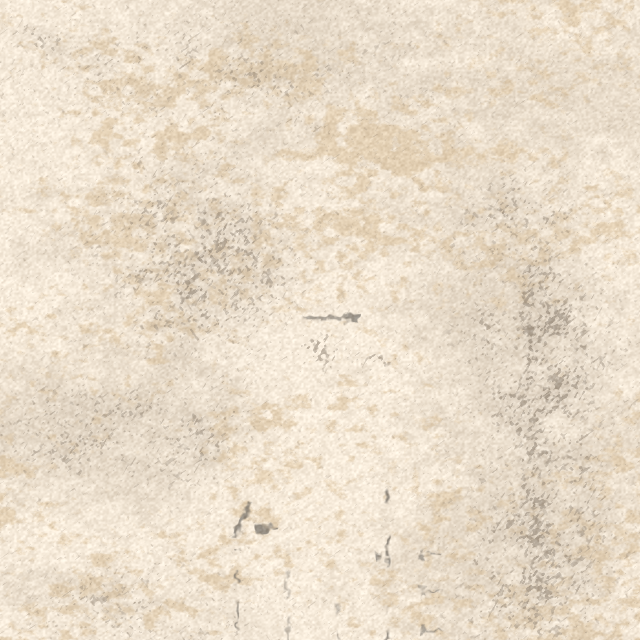
Give the GLSL for this texture, as a Shadertoy shader.

```glsl
// Weathered cream plaster with ochre stains, grey speckled grime and dark scuffs.

float hash(vec2 p) {
    vec3 q = fract(p.xyx * 0.1031);
    q += dot(q, q.yzx + 33.33);
    return fract((q.x + q.y) * q.z);
}

float noise(vec2 p) {
    vec2 cell = floor(p), f = fract(p);
    f = f * f * (3.0 - 2.0 * f);
    return mix(mix(hash(cell), hash(cell + vec2(1, 0)), f.x),
               mix(hash(cell + vec2(0, 1)), hash(cell + vec2(1, 1)), f.x), f.y);
}

float fbm(vec2 p) {
    float sum = 0.0, amp = 0.516;
    for (int i = 0; i < 5; i++) {
        sum += amp * noise(p);
        p = mat2(0.96, 0.28, -0.28, 0.96) * p * 2.03 + 17.3;
        amp *= 0.5;
    }
    return sum;
}

// Soft elliptical patch
float patchAt(vec2 p, vec2 center, vec2 radius) {
    vec2 d = (p - center) / radius;
    return exp(-dot(d, d));
}

// Soft-edged rectangular scuff
float scuff(vec2 p, vec2 center, vec2 halfSize) {
    vec2 d = abs(p - center) - halfSize;
    float dist = length(max(d, 0.0)) + min(max(d.x, d.y), 0.0);
    return smoothstep(0.003, -0.002, dist);
}

// Where the grey dirt gathers
float grimeMask(vec2 p) {
    float g = 0.95 * patchAt(p, vec2(0.84, 0.47), vec2(0.09, 0.09));
    g += 0.60 * patchAt(p, vec2(0.85, 0.17), vec2(0.10, 0.24));
    g += 0.50 * patchAt(p, vec2(0.80, 0.64), vec2(0.09, 0.10));
    g += 0.60 * patchAt(p, vec2(0.31, 0.59), vec2(0.14, 0.13));
    g += 0.50 * patchAt(p, vec2(0.29, 0.32), vec2(0.08, 0.07));
    g += 0.40 * patchAt(p, vec2(0.10, 0.32), vec2(0.13, 0.06));
    g += 0.32 * patchAt(p, vec2(0.38, 0.89), vec2(0.30, 0.09));
    g += 0.30 * patchAt(p, vec2(0.20, 0.04), vec2(0.15, 0.08));
    g += 0.50 * patchAt(p, vec2(0.065, 0.945), vec2(0.035, 0.02));
    return g;
}

// Where the ochre stains gather
float stainMask(vec2 p) {
    float wave = 0.025 * (noise(p * 9.0) - 0.5);
    float s = 1.6 * patchAt(p, vec2(0.62, 0.753 + wave), vec2(0.22, 0.012));
    s += 0.9 * patchAt(p, vec2(0.42, 0.78 + wave), vec2(0.25, 0.025));
    s += 0.9 * patchAt(p, vec2(0.25, 0.43), vec2(0.03, 0.07));
    s += 0.6 * patchAt(p, vec2(0.12, 0.48), vec2(0.16, 0.04));
    s += 0.7 * patchAt(p, vec2(0.08, 0.09), vec2(0.08, 0.12));
    s += 0.8 * patchAt(p, vec2(0.68, 0.14), vec2(0.03, 0.13));
    s += 0.5 * patchAt(p, vec2(0.96, 0.62), vec2(0.06, 0.10));
    s += 0.4 * patchAt(p, vec2(0.25, 0.88), vec2(0.20, 0.09));
    return s;
}

// Broken upright dashes and a few smudges
float scuffs(vec2 p) {
    vec2 w = p + 0.009 * (vec2(noise(p * 130.0), noise(p * 130.0 + 40.0)) - 0.5);
    float marks = 0.8 * scuff(w, vec2(0.515, 0.502), vec2(0.043, 0.004));
    marks = max(marks, scuff(w, vec2(0.550, 0.503), vec2(0.011, 0.005)));
    marks = max(marks, scuff(w, vec2(0.592, 0.131), vec2(0.005)));
    marks = max(marks, scuff(w + vec2(0.5 * (0.2 - p.y), 0), vec2(0.385, 0.19), vec2(0.003, 0.026)));
    // Smudge tapering to the right
    float taper = 0.010 * smoothstep(0.44, 0.41, p.x);
    marks = max(marks, scuff(w, vec2(0.418, 0.174), vec2(0.018, taper)));
    for (int i = 0; i < 4; i++) {
        float k = float(i), x = 0.37 + 0.079 * k;
        float dash = smoothstep(0.52, 0.75, noise(vec2(k * 9.0 + 3.0, p.y * 40.0)));
        float top = i == 3 ? 0.32 : 0.12 + 0.08 * hash(vec2(k, 5));
        float wear = i == 1 || i == 2 ? 0.5 : 1.0;
        marks = max(marks, wear * dash * scuff(w, vec2(x, top * 0.5), vec2(0.002, top * 0.5)));
    }
    for (int i = 0; i < 3; i++) {
        vec2 ledge = vec2(0.674, 0.015 + 0.06 * float(i));
        marks = max(marks, 0.8 * scuff(w, ledge, vec2(0.016, 0.001)));
        marks = max(marks, 0.8 * scuff(w, ledge - vec2(0.014, 0), vec2(0.003, 0.007)));
    }
    return marks * smoothstep(-0.1, 0.6, noise(p * 170.0));
}

void mainImage(out vec4 fragColor, in vec2 fragCoord) {
    vec2 p = fragCoord / iResolution.xy;

    // Clouded plaster
    float cloud = 0.6 * fbm(p * vec2(4, 6) + 3.0) + 0.4 * fbm(p * vec2(35, 50));
    cloud += 0.08 * patchAt(p, vec2(0.5, 0.38), vec2(0.2, 0.3));
    vec3 color = mix(vec3(0.905, 0.855, 0.785), vec3(0.972, 0.927, 0.862), smoothstep(0.33, 0.65, cloud));

    // Ragged ochre stains
    float stain = 0.45 * fbm(p * vec2(5, 9) + 31.0) + 0.55 * fbm(p * vec2(60, 85) + 8.0);
    stain = smoothstep(0.53, 0.69, stain + 0.11 * stainMask(p));
    color = mix(color, vec3(0.875, 0.79, 0.665), 0.75 * stain);

    // Grey haze
    float grime = grimeMask(p + 0.07 * (vec2(fbm(p * 8.0), fbm(p * 8.0 + 50.0)) - 0.5));
    grime *= 0.35 + 1.3 * smoothstep(0.25, 0.75, fbm(p * 24.0 + 20.0));
    color = mix(color, vec3(0.74, 0.69, 0.63), min(0.36 * grime, 0.6));

    // Two layers of slanted specks, denser in the grime
    float damp = grime + 0.8 * patchAt(p, vec2(0.50, 0.455), vec2(0.03, 0.025))
               + 0.7 * patchAt(p, vec2(0.59, 0.44), vec2(0.03, 0.015));
    float limit = mix(0.84, 0.56, min(damp * 1.2, 1.0));
    vec2 slanted = mat2(0.82, -0.57, 0.57, 0.82) * p;
    vec2 steep = mat2(0.5, -0.87, 0.87, 0.5) * p;
    float speck = max(noise(slanted * vec2(165, 250)), noise(steep * vec2(150, 240) + 90.0) - 0.04);
    speck = smoothstep(limit, limit + 0.22, speck);
    color = mix(color, vec3(0.58, 0.53, 0.47), speck * (0.32 + 0.3 * min(damp, 1.0)));

    // Pale flecks left between the specks
    float fleck = smoothstep(0.6, 0.85, noise(slanted * vec2(170, 220) + 37.0));
    color = mix(color, vec3(0.975, 0.935, 0.875), 0.4 * fleck * min(damp * 1.5, 1.0));

    // Dark scuffs
    color = mix(color, vec3(0.50, 0.475, 0.44), 0.8 * scuffs(p));

    // Fine woven grain
    float grain = noise(p * 290.0) + 0.7 * noise(slanted * vec2(180, 360)) - 0.85;
    color += 0.085 * grain * vec3(0.9, 1.0, 1.1);

    fragColor = vec4(clamp(color, 0.0, 1.0), 1.0);
}
```
